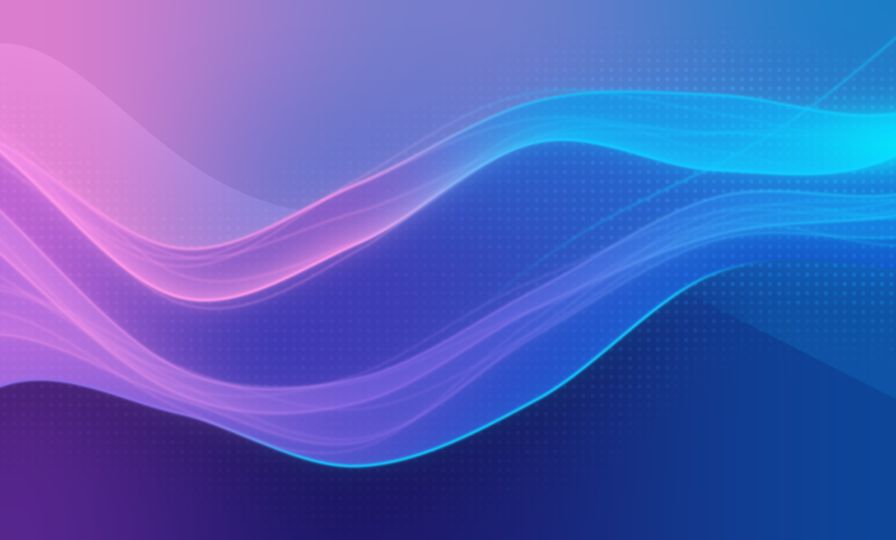
This background is drawn by a WebGL 1 fragment shader. Its source:

```glsl
precision highp float;
// Two translucent silk ribbons sweeping from pink to cyan over a soft gradient.
// Ribbon edges are smooth curves through evenly spaced heights; fills, glows,
// woven threads and a faint dot grid are layered from the distances to them.

#define LINE_WIDTH 0.0035
#define HALO_WIDTH 0.022
#define SHEEN_DEPTH 0.055
#define THREADS 5
#define DOT_GRID vec2(96.0, 58.0)
#define DOT_STRENGTH 0.13
#define PINK vec3(1.0, 0.60, 0.92)
#define VIOLET vec3(0.56, 0.43, 0.92)
#define CYAN vec3(0.07, 0.79, 1.0)

uniform vec2 u_resolution;

float hash(vec2 p) {
  return fract(sin(dot(p, vec2(12.9898, 78.233))) * 43758.5453);
}

// Three colour stops along x, the middle one at m
vec3 ramp(float x, float m, vec3 a, vec3 b, vec3 c) {
  return mix(mix(a, b, smoothstep(0.0, m, x)), c, smoothstep(m, 1.0, x));
}

// Cubic interpolation weights
vec4 kernel(vec4 t) {
  vec4 a = abs(t);
  vec4 near = 1.0 + a * a * (1.5 * a - 2.5);
  vec4 far = 2.0 + a * (-4.0 + a * (2.5 - 0.5 * a));
  return mix(near, far, step(1.0, a)) * step(a, vec4(2.0));
}

// Height of a curve with knots from x = -0.2 to 1.2
float curve(float x, vec4 left, vec4 right) {
  vec4 t = x * 5.0 + 1.0 - vec4(0.0, 1.0, 2.0, 3.0);
  return dot(left, kernel(t)) + dot(right, kernel(t - 4.0));
}

// Signed distance above a curve, in canvas heights
float above(vec2 p, vec4 left, vec4 right) {
  float h = curve(p.x, left, right);
  float slope = (curve(p.x + 0.004, left, right) - h) / 0.004;
  slope *= u_resolution.y / u_resolution.x;
  return (p.y - h) / sqrt(1.0 + slope * slope);
}

float side(float d) {
  float w = 1.0 / u_resolution.y;
  return smoothstep(-w, w, d);
}

// Translucent fill that brightens towards its lower edge
vec3 ribbon(vec3 c, float top, float bottom, vec3 tint, float fill, float sheen) {
  float inside = side(-top) * side(bottom);
  float light = fill + sheen * exp(-max(bottom, 0.0) / SHEEN_DEPTH);
  return mix(c, tint, clamp(inside * light, 0.0, 1.0));
}

vec3 glowLine(vec3 c, float d, vec3 tint, float core, float halo) {
  float k = core * exp(-d * d / (LINE_WIDTH * LINE_WIDTH));
  k += halo * exp(-abs(d) / HALO_WIDTH);
  return mix(c, tint, clamp(k, 0.0, 1.0));
}

void main() {
  vec2 p = gl_FragCoord.xy / u_resolution;
  float x = p.x;
  float rightSide = smoothstep(0.45, 0.85, x);
  float leftSide = 1.0 - smoothstep(0.25, 0.6, x);
  vec3 tint = ramp(x, 0.48, PINK, VIOLET, CYAN);
  vec3 upperTint = mix(PINK, CYAN, smoothstep(0.36, 0.66, x));

  // Ribbon edges
  float upTop = above(p, vec4(0.91, 0.735, 0.54, 0.66), vec4(0.813, 0.824, 0.79, 0.93));
  float upLow = above(p, vec4(1.0, 0.72, 0.45, 0.55), vec4(0.737, 0.685, 0.713, 1.0));
  float lowTop = above(p, vec4(0.95, 0.61, 0.317, 0.30), vec4(0.465, 0.635, 0.64, 0.72));
  float lowMid = above(p, vec4(0.85, 0.53, 0.27, 0.254), vec4(0.43, 0.565, 0.60, 0.66));
  float inner = above(p, vec4(0.30, 0.38, 0.26, 0.18), vec4(0.38, 0.555, 0.56, 0.60));
  float base = above(p, vec4(0.0, 0.285, 0.235, 0.137), vec4(0.261, 0.495, 0.50, 0.40));

  // Sky, hollow between the ribbons, and dark floor
  vec3 sky = ramp(x, 0.5, vec3(0.86, 0.49, 0.81), vec3(0.46, 0.49, 0.80), vec3(0.11, 0.49, 0.78));
  sky = mix(sky, vec3(0.30, 0.42, 0.80), 0.5 * smoothstep(1.0, 0.65, p.y) * smoothstep(0.1, 0.4, x));
  float veil = 0.59 + 0.33 * exp(-x * x / 0.04) - p.y;
  sky += 0.05 * side(veil) * exp(-max(veil, 0.0) / 0.2) * leftSide;
  vec3 hollow = ramp(x, 0.32, vec3(0.72, 0.38, 0.82), vec3(0.25, 0.23, 0.70), vec3(0.07, 0.42, 0.80));
  hollow = mix(hollow, vec3(0.17, 0.42, 0.82), 0.6 * smoothstep(0.45, 0.75, p.y) * smoothstep(0.35, 0.6, x));
  vec3 ground = ramp(x, 0.4, vec3(0.34, 0.15, 0.56), vec3(0.12, 0.10, 0.44), vec3(0.05, 0.27, 0.60));
  float fan = p.y - 0.467 + 0.84 * (x - 0.755);
  ground = mix(ground, vec3(0.06, 0.36, 0.68), 0.6 * side(fan) * smoothstep(0.72, 0.9, x));
  ground *= 1.0 - 0.22 * exp(-abs(base) / 0.09) * (1.0 - smoothstep(0.6, 0.85, x));
  vec3 col = mix(hollow, sky, side(upTop));
  float floorEdge = mix(side(-base), smoothstep(0.1, -0.1, base), smoothstep(0.7, 0.9, x));
  col = mix(col, ground, floorEdge);

  // Dot grid, densest on the right
  vec2 cell = p * DOT_GRID;
  float dots = smoothstep(0.35, 0.1, length(fract(cell) - 0.5)) * (0.5 + 0.5 * hash(floor(cell)));
  float band = smoothstep(0.16, -0.02, upTop) * smoothstep(-0.22, 0.0, base);
  col += dots * band * DOT_STRENGTH * mix(0.35, 1.0, rightSide) * tint;

  // Lower ribbon
  col = ribbon(col, lowTop, base, mix(VIOLET, vec3(0.08, 0.32, 0.85), smoothstep(0.25, 0.65, x)), 0.34, 0.08);
  col = ribbon(col, lowTop, lowMid, tint, 0.20, 0.25);
  col = ribbon(col, lowMid, inner, tint, 0.06, 0.16);
  col = glowLine(col, lowTop, tint, 0.45, 0.10);
  col = glowLine(col, lowMid, tint, 0.40, 0.16);
  col = glowLine(col, inner, tint, 0.22, 0.12);
  float rim = 1.0 - smoothstep(0.72, 0.88, x);
  col = glowLine(col, base, mix(VIOLET, CYAN, smoothstep(0.2, 0.38, x)), 0.8 * rim, 0.10 * rim);

  // Upper ribbon
  col = ribbon(col, upTop, upLow, upperTint, mix(0.22, 0.42, rightSide), 0.42);
  col = glowLine(col, upTop, upperTint, 0.55, 0.14);
  col = glowLine(col, upLow, upperTint, 0.6, 0.32);
  col = mix(col, vec3(0.0, 0.93, 1.0), 0.8 * exp(-dot((p - vec2(1.02, 0.74)) * vec2(7.0, 16.0), (p - vec2(1.02, 0.74)) * vec2(7.0, 16.0))));

  // Woven threads and one rising strand
  for (int i = 0; i < THREADS; i++) {
    float t = (float(i) + 0.5) / float(THREADS);
    float sway = 0.03 * sin(8.0 * x + 6.0 * t);
    col = glowLine(col, mix(upTop, upLow, t) + sway, upperTint, 0.20, 0.02);
    col = glowLine(col, mix(lowTop, inner, t) + sway, tint, 0.20, 0.02);
  }
  float strand = p.y - 0.38 - 1.1 * (x - 0.5) - 0.025 * sin(12.566 * (x - 0.5));
  col = glowLine(col, strand * 0.8, CYAN, 0.35 * rightSide, 0.03 * rightSide);

  gl_FragColor = vec4(clamp(col, 0.0, 1.0), 1.0);
}
```
